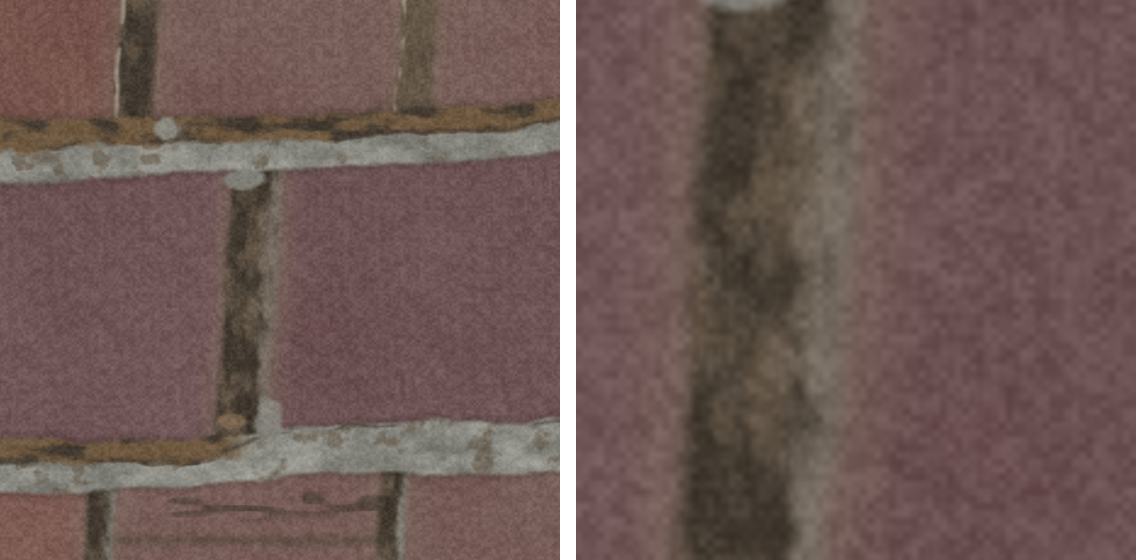
Left, the full canvas; right, a detail of the centre.
Reproduce this texture procedurally as a three.js fragment shader.

```glsl
// Close view of a weathered brick wall: one full course between two partial ones.
// Wavy bed joints split the courses, each course repeats its upright joints by
// its own spacing, and layered value noise adds grain, stains and crumbled mortar.
varying vec2 vUv;

const vec3 PLUM = vec3(0.435, 0.330, 0.332);
const vec3 ROSE = vec3(0.472, 0.368, 0.346);
const vec3 TAN = vec3(0.475, 0.400, 0.355);
const vec3 SOOT = vec3(0.255, 0.222, 0.185);
const vec3 OCHRE = vec3(0.435, 0.350, 0.255);
const vec3 CLAY = vec3(0.400, 0.345, 0.285);
const vec3 LIME = vec3(0.535, 0.535, 0.505);
const vec3 CHALK = vec3(0.620, 0.570, 0.520);

float hash(vec2 p) {
  return fract(sin(dot(p, vec2(127.1, 311.7))) * 43758.5453);
}

float noise(vec2 p) {
  vec2 i = floor(p), f = fract(p);
  f = f * f * (3.0 - 2.0 * f);
  return mix(mix(hash(i), hash(i + vec2(1.0, 0.0)), f.x),
             mix(hash(i + vec2(0.0, 1.0)), hash(i + 1.0), f.x), f.y);
}

float fbm(vec2 p) {
  float sum = 0.0, amp = 0.5;
  for (int i = 0; i < 4; i++) {
    sum += amp * noise(p);
    p = p * 2.03 + 17.3;
    amp *= 0.5;
  }
  return sum / 0.9375;
}

// Soft band of half width w around zero
float band(float d, float w, float soft) {
  return 1.0 - smoothstep(w - soft, w + soft, abs(d));
}

float blob(vec2 p, vec2 center, vec2 radius) {
  float rough = 0.5 * (fbm(p * 45.0) - 0.5);
  return 1.0 - smoothstep(0.65, 1.1, length((p - center) / radius) + rough);
}

// Upright joints of a course: offset, spacing, half width
vec3 jointLayout(float row) {
  if (row < 0.5) return vec3(0.173, 0.520, 0.024);
  if (row < 1.5) return vec3(0.445, 1.000, 0.046);
  return vec3(0.243, 0.502, 0.034);
}

vec3 brickColor(vec2 p, vec2 id, float jointDist) {
  vec3 c = mix(ROSE, PLUM, band(id.y - 1.0, 0.5, 0.1));
  c += 0.025 * (hash(id + 4.7) - 0.5);
  float outerLeft = (1.0 - step(-0.5, id.x)) * (1.0 - band(id.y - 1.0, 0.5, 0.1));
  c += outerLeft * vec3(0.005, -0.025, -0.032);
  c += (fbm(p * 5.0 + id * 9.0) - 0.5) * vec3(0.05, 0.06, 0.055);
  c = mix(c, TAN, 0.55 * (1.0 - smoothstep(0.0, 0.045, jointDist)));
  return c;
}

vec3 uprightColor(vec2 p, float side, float row, float id) {
  float n = fbm(p * vec2(42.0, 22.0));
  float pale = mix(0.0, 0.75, step(0.5, id) * step(1.5, row));
  vec3 c = mix(SOOT, CLAY, clamp(smoothstep(0.3, 0.8, n) + pale, 0.0, 1.0));
  float rightRim = smoothstep(0.1, 0.9, side + n - 0.5) * (1.0 - step(1.5, row));
  c = mix(c, mix(LIME, TAN, 0.55 * step(0.5, row)), 0.75 * rightRim);
  float leftRim = band(side + 0.95, 0.16, 0.14) * step(1.5, row);
  return mix(c, CHALK, leftRim * smoothstep(0.35, 0.6, noise(p * vec2(60.0, 38.0))));
}

// Pale lower mortar, with an ochre ledge above it where ledge is 1
vec3 bedColor(vec2 p, float h, float ledge) {
  float n = fbm(p * vec2(22.0, 40.0));
  vec3 c = LIME + (n - 0.5) * 0.24;
  c = mix(c, CLAY, 0.6 * smoothstep(0.58, 0.75, fbm(p * 28.0 + 31.0)));
  float split = h + 0.3 * (n - 0.5);
  vec3 shelf = mix(SOOT, OCHRE, smoothstep(0.25, 0.55, fbm(p * vec2(16.0, 36.0) + 8.0)));
  c = mix(c, shelf, ledge * smoothstep(0.46, 0.58, split));
  float crack = band(h - mix(0.96, 0.57, ledge) + 0.2 * (n - 0.5), 0.04, 0.06);
  return mix(c, SOOT, 0.65 * crack * smoothstep(0.35, 0.6, noise(p * vec2(9.0, 4.0) + 2.0)));
}

void main() {
  vec2 p = vUv;
  float wobble = 0.022 * (fbm(p * vec2(13.0, 9.0)) - 0.5);
  vec2 q = p + vec2(wobble * 0.7, wobble);

  // Edges of the two bed joints: x is bottom, y is top
  vec2 upper = vec2(0.672 + 0.055 * q.x, 0.785 + 0.040 * q.x * q.x);
  vec2 lower = vec2(0.118 + 0.036 * smoothstep(0.0, 0.7, q.x),
                    0.215 + 0.032 * smoothstep(0.2, 0.8, q.x));
  float row = step(0.5 * (lower.x + lower.y), q.y) + step(0.5 * (upper.x + upper.y), q.y);

  // Bricks and upright joints
  vec3 lay = jointLayout(row);
  float along = (q.x - lay.x - 0.07 * (q.y - 0.45 * row)) / lay.y;
  float jointId = floor(along + 0.5);
  float d = (along - jointId) * lay.y;
  vec3 color = brickColor(p, vec2(floor(along), row), abs(d) - lay.z);

  // Dark streak and scratches across the lowest course
  float lowest = 1.0 - step(0.5, row);
  float middle = band(along - 0.5, 0.48, 0.03);
  color = mix(color, CLAY * 0.82, 0.6 * lowest * middle * band(q.y - 0.034, 0.008, 0.012));
  float scratch = smoothstep(0.66, 0.82, noise(p * vec2(18.0, 75.0))) * band(q.y - 0.098, 0.02, 0.015);
  color = mix(color, SOOT, 0.6 * lowest * middle * scratch);
  vec3 upright = uprightColor(p, d / lay.z, row, jointId);
  color = mix(color, upright, band(d, lay.z, 0.009));

  // Bed joints with a thin shadow along each edge
  for (int i = 0; i < 2; i++) {
    vec2 edge = i == 0 ? lower : upper;
    float ledge = i == 0 ? 1.0 - smoothstep(0.38, 0.47, p.x) : 1.0;
    float h = (q.y - edge.x) / (edge.y - edge.x);
    color = mix(color, color * 0.78, 0.7 * band(h - 0.5, 0.58, 0.12));
    color = mix(color, bedColor(p, h, ledge), band(h - 0.5, 0.5, 0.06));
  }

  // Lumps of mortar squeezed out at the crossings
  color = mix(color, LIME + 0.03, 0.85 * blob(p, vec2(0.300, 0.768), vec2(0.028, 0.024)));
  color = mix(color, LIME, 0.85 * blob(p, vec2(0.435, 0.680), vec2(0.040, 0.020)));
  color = mix(color, LIME, 0.80 * blob(p, vec2(0.480, 0.240), vec2(0.028, 0.055)));
  color = mix(color, OCHRE + 0.08, 0.80 * blob(p, vec2(0.415, 0.248), vec2(0.030, 0.016)));

  // Fine grain
  color += 0.07 * (noise(p * 230.0) - 0.5) + 0.05 * (noise(p * 110.0 + 5.0) - 0.5);
  gl_FragColor = vec4(clamp(color, 0.0, 1.0), 1.0);
}
```
